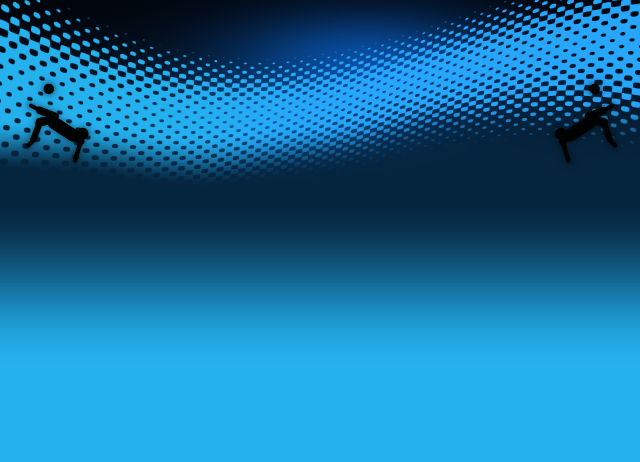
A Shadertoy shader for this background:

```glsl
// A dark-to-cyan page with a wave of halftone dots sweeping across its top.
// The dots are a warped cosine lattice cut at a level that follows the wave;
// two mirrored acrobat silhouettes with balls are built from capsules.

#define CANVAS vec2(7.68, 5.56)   // working units, origin at the top left
#define NAVY vec3(0.02, 0.14, 0.24)
#define NIGHT vec3(0.005, 0.022, 0.05)
#define SKY vec3(0.14, 0.695, 0.935)
#define AZURE vec3(0.15, 0.65, 0.99)
#define GLOW vec3(0.035, 0.32, 0.66)
#define ROW_PITCH 0.105
#define WAVE_PEAK 2.6
#define MIRROR_X 3.86

const float PI = 3.14159265;

float capsule(vec2 p, vec2 a, vec2 b, float radius) {
    vec2 ab = b - a;
    float t = clamp(dot(p - a, ab) / dot(ab, ab), 0.0, 1.0);
    return length(p - a - ab * t) - radius;
}

// Soft elliptical light, 1 at its centre
float glow(vec2 p, vec2 centre, vec2 size) {
    vec2 d = (p - centre) / size;
    return exp(-dot(d, d));
}

// Page gradient and the lights behind the dots
vec3 backdrop(vec2 p) {
    vec3 colour = mix(NIGHT, NAVY, smoothstep(0.0, 2.0, p.y));
    colour = mix(colour, SKY, smoothstep(2.35, 4.45, p.y));
    colour = mix(colour, GLOW, 0.95 * glow(p, vec2(4.4, 0.75), vec2(1.7, 0.6)));
    return mix(colour, vec3(0.06, 0.44, 0.76),
               0.75 * glow(p, vec2(3.1, 1.45), vec2(1.25, 0.36)));
}

// Coverage of the halftone wave
float halftone(vec2 p) {
    float crest = 0.92 + 0.44 * cos((p.x - WAVE_PEAK) * 0.62);
    float thickness = 0.45 + 0.028 * (p.x - 4.4) * (p.x - 4.4);
    float across = (p.y - crest) / thickness;

    // Columns crowd together towards the middle of the wave
    float column = 10.2 * p.x - 2.93 * sin(0.75 * p.x) + 0.6 * across;
    float lattice = cos(PI * column) * cos(PI * across / ROW_PITCH);

    // Positive levels leave holes, negative levels leave dots
    float lowerSlope = mix(0.4, 1.0, smoothstep(1.0, 6.0, p.x));
    float slope = across < 0.0 ? 1.6 : lowerSlope;
    float level = 0.72 - slope * (sqrt(across * across + 0.04) - 0.2);
    float blur = max(fwidth(lattice) * 0.7, 0.001);
    float dots = smoothstep(-blur, blur, lattice + level);
    dots *= smoothstep(-1.15, -0.9, level);

    // Lower edge dissolves into the page
    float edge = 1.72 + 0.2 * glow(vec2(p.x), vec2(2.4), vec2(1.7))
               - 0.2 * smoothstep(4.0, 5.5, p.x);
    return dots * (1.0 - smoothstep(edge - 0.3, edge + 0.35, p.y));
}

// Distance to an acrobat falling backwards below a ball
float acrobat(vec2 p) {
    float d = length(p - vec2(0.585, 1.07)) - 0.062;
    d = min(d, capsule(p, vec2(0.37, 1.27), vec2(0.48, 1.33), 0.023));
    d = min(d, capsule(p, vec2(0.48, 1.33), vec2(0.66, 1.40), 0.045));
    d = min(d, capsule(p, vec2(0.62, 1.44), vec2(0.48, 1.47), 0.052));
    d = min(d, capsule(p, vec2(0.48, 1.47), vec2(0.40, 1.68), 0.037));
    d = min(d, capsule(p, vec2(0.40, 1.69), vec2(0.34, 1.75), 0.025));
    d = min(d, capsule(p, vec2(0.65, 1.48), vec2(0.88, 1.63), 0.075));
    d = min(d, capsule(p, vec2(0.88, 1.63), vec2(0.97, 1.70), 0.044));
    d = min(d, capsule(p, vec2(0.97, 1.70), vec2(0.90, 1.93), 0.026));
    return min(d, length(p - vec2(0.99, 1.61)) - 0.072);
}

void mainImage(out vec4 fragColor, in vec2 fragCoord) {
    vec2 uv = fragCoord / iResolution.xy;
    vec2 p = vec2(uv.x, 1.0 - uv.y) * CANVAS;
    float pixel = CANVAS.y / iResolution.y;

    vec3 colour = backdrop(p);
    vec3 dotColour = mix(SKY, AZURE, smoothstep(1.5, 4.5, p.x));
    colour = mix(colour, dotColour, halftone(p));

    // Mirrored silhouettes with a faint shadow
    vec2 folded = vec2(MIRROR_X - abs(p.x - MIRROR_X), p.y);
    float body = acrobat(folded);
    colour *= 1.0 - 0.35 * exp(-max(body, 0.0) * 30.0);
    colour = mix(vec3(0.004, 0.006, 0.008), colour,
                 smoothstep(-0.5 * pixel, 0.5 * pixel, body));

    fragColor = vec4(colour, 1.0);
}
```
